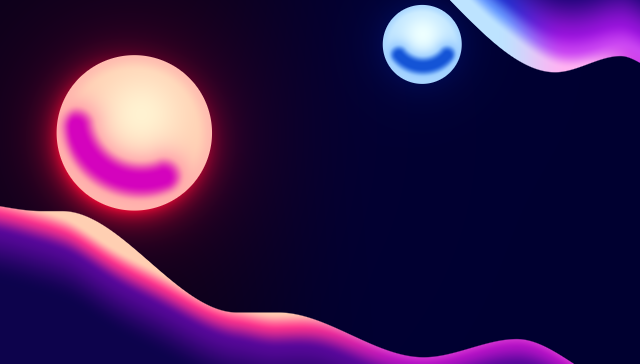
Write a Shadertoy shader that draws this background.

```glsl
const vec3 CREAM = vec3(1.0, 0.95, 0.82);
const vec3 PEACH = vec3(1.0, 0.81, 0.70);
const vec3 PINK = vec3(1.0, 0.20, 0.55);
const vec3 MAGENTA = vec3(0.83, 0.01, 0.74);
const vec3 VIOLET = vec3(0.62, 0.08, 0.88);
const vec3 PURPLE = vec3(0.36, 0.03, 0.62);
const vec3 INDIGO = vec3(0.05, 0.01, 0.30);
const vec3 ICE = vec3(0.74, 0.89, 1.0);
const vec3 AZURE = vec3(0.08, 0.33, 0.84);

float coverage(float dist, float pixel) {
    return clamp(0.5 - dist / pixel, 0.0, 1.0);
}

float bump(float x, float center, float width) {
    float t = (x - center) / width;
    return exp(-t * t);
}

// Wave outlines: chains of smooth rises and falls
float lowerEdge(float x) {
    return 0.443
        - 0.023 * smoothstep(-0.091, 0.114, x)
        - 0.2785 * smoothstep(0.171, 0.651, x)
        - 0.123 * smoothstep(0.765, 1.164, x)
        + 0.050 * smoothstep(1.164, 1.420, x)
        - 0.137 * smoothstep(1.420, 1.735, x);
}

float upperEdge(float x) {
    return 1.185
        - 0.3836 * smoothstep(0.959, 1.525, x)
        + 0.0445 * smoothstep(1.525, 1.705, x)
        - 0.0457 * smoothstep(1.705, 1.826, x);
}

// Distance to an arc opening around a unit direction
float arcDistance(vec2 p, vec2 axis, float radius, float halfAngle) {
    vec2 q = vec2(abs(p.x * axis.y - p.y * axis.x), dot(p, axis));
    vec2 tip = vec2(sin(halfAngle), cos(halfAngle));
    bool inside = tip.y * q.x < tip.x * q.y;
    return inside ? abs(length(q) - radius) : length(q - tip * radius);
}

// Colour bands running inward from a lit edge
vec3 foldColor(float depth, vec3 light, vec3 hot, vec3 mid, vec3 deep) {
    vec3 color = mix(light, hot, smoothstep(-0.035, 0.015, depth));
    color = mix(color, mid, smoothstep(0.0, 0.065, depth));
    return mix(color, deep, smoothstep(0.035, 0.20, depth));
}

// Shaded ball in local units, with a soft coloured crescent
vec3 ballColor(vec2 q, vec3 base, vec3 shine, vec3 blush, vec3 core,
               vec2 lamp, vec2 axis, float arcRadius) {
    float arc = arcDistance(q - lamp, axis, arcRadius, 0.87);
    float halo = exp(-arc * arc * 11.0);
    vec3 color = mix(base, shine, exp(-3.5 * dot(q - lamp, q - lamp)));
    color = mix(color, blush, 0.65 * halo);
    color = mix(color, core, 1.0 - smoothstep(0.06, 0.28, arc));
    float rim = smoothstep(0.80, 1.0, length(q));
    return mix(color, mix(base, blush, 0.25), 0.65 * rim);
}

vec3 lowerWave(float x, float depth) {
    float band = 0.008 + 0.068 * bump(x, 0.29, 0.16) + 0.026 * bump(x, 0.76, 0.10);
    float cool = smoothstep(0.80, 1.15, x);
    vec3 light = mix(PEACH, vec3(0.95, 0.36, 0.85), cool);
    vec3 hot = mix(PINK, vec3(0.72, 0.07, 0.78), cool);
    return foldColor(depth - band, light, hot, PURPLE, INDIGO);
}

vec3 upperWave(float x, float depth) {
    float warm = smoothstep(1.36, 1.56, x);
    float band = mix(0.085, 0.025, smoothstep(1.38, 1.65, x));
    vec3 light = mix(ICE, vec3(1.0, 0.70, 0.95), warm);
    light = mix(light, vec3(0.82, 0.25, 0.92), smoothstep(1.60, 1.76, x));
    vec3 hot = mix(vec3(0.40, 0.60, 1.0), vec3(0.80, 0.28, 0.95), warm);
    vec3 mid = mix(vec3(0.12, 0.20, 0.82), VIOLET, warm);
    return foldColor(depth - band, light, hot, mid, vec3(0.06, 0.01, 0.42));
}

void mainImage(out vec4 fragColor, in vec2 fragCoord) {
    vec2 p = fragCoord / iResolution.y;
    float pixel = 1.0 / iResolution.y;

    // Placement: center in xy, radius in z
    vec3 warmBall = vec3(0.369, 0.635, 0.2135);
    vec3 coolBall = vec3(1.160, 0.878, 0.1085);
    vec2 warmLocal = (p - warmBall.xy) / warmBall.z;
    vec2 coolLocal = (p - coolBall.xy) / coolBall.z;
    float warmDist = (length(warmLocal) - 1.0) * warmBall.z;
    float coolDist = (length(coolLocal) - 1.0) * coolBall.z;

    // Dark backdrop and glows
    vec3 color = mix(vec3(0.03, 0.0, 0.10), vec3(0.0, 0.0, 0.19), smoothstep(0.45, 1.05, p.x));
    float facing = dot(warmLocal, vec2(-0.45, -0.89)) / max(length(warmLocal), 0.001);
    float nearGlow = exp(-max(warmDist, 0.0) / 0.035) * (0.42 + 0.28 * facing);
    float farGlow = exp(-max(warmDist, 0.0) / 0.17);
    color += nearGlow * vec3(1.0, 0.04, 0.10) + farGlow * vec3(0.14, 0.0, 0.03);
    color += exp(-max(coolDist, 0.0) / 0.05) * vec3(0.0, 0.03, 0.10);

    // Balls
    vec3 warm = ballColor(warmLocal, PEACH, CREAM, vec3(1.0, 0.32, 0.60), MAGENTA,
                          vec2(0.09, 0.235), vec2(-0.50, -0.866), 0.85);
    vec3 cool = ballColor(coolLocal, ICE, vec3(0.93, 1.0, 1.0), vec3(0.30, 0.60, 1.0), AZURE,
                          vec2(0.02, 0.25), vec2(0.0, -1.0), 0.80);
    color = mix(color, warm, coverage(warmDist, pixel));
    color = mix(color, cool, coverage(coolDist, pixel));

    // Waves
    float lowerDepth = lowerEdge(p.x) - p.y;
    float upperDepth = p.y - upperEdge(p.x);
    color = mix(color, lowerWave(p.x, lowerDepth), coverage(-lowerDepth, 1.3 * pixel));
    color = mix(color, upperWave(p.x, upperDepth), coverage(-upperDepth, 1.3 * pixel));

    fragColor = vec4(clamp(color, 0.0, 1.0), 1.0);
}
```
